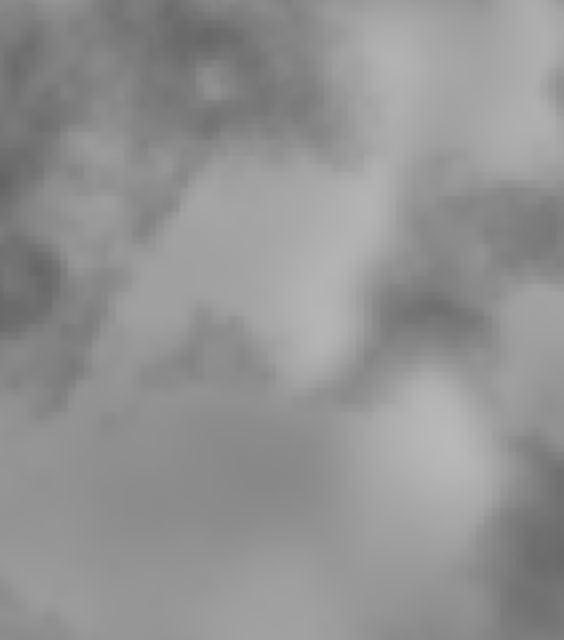
This texture is drawn by a Shadertoy shader. Its source:

```glsl
// Soft grey smoke: broad blurred clouds with pale columns and ragged dark wisps.
// Layers of value noise are summed with soft capsules, then sampled on a
// coarse grid with softened steps, so faint square blocks remain.

const float BASE_TONE     = 0.612;
const float CLOUD_GAIN    = 0.16;   // contrast of the broad clouds
const float COLUMN_GAIN   = 0.095;  // brightness of the pale columns
const float BANK_GAIN     = 0.17;   // depth of the dark bank
const float WISP_GAIN     = 0.15;   // depth of the scattered dark wisps
const float FLOOR_GAIN    = 0.045;  // darkening towards the lower edge
const float GRAIN_GAIN    = 0.07;   // fine detail inside dark parts
const vec2  CLOUD_SCALE   = vec2(4.6, 3.6);
const float WISP_SCALE    = 4.5;
const float GRAIN_SCALE   = 17.0;
const float WARP_SCALE    = 9.0;
const float WARP_SIZE     = 0.07;
const float BLOCKS        = 80.0;   // grid blocks over the canvas height
const float BLOCK_SOFT    = 0.32;   // half width of the step between blocks

const vec2 COLUMN_TOP     = vec2(0.62, 0.90);
const vec2 COLUMN_FOOT    = vec2(0.51, 0.47);
const vec2 PLUME_TOP      = vec2(0.68, 0.37);
const vec2 PLUME_FOOT     = vec2(0.73, 0.26);
const vec2 BANK_START     = vec2(0.27, 0.94);
const vec2 BANK_END       = vec2(0.46, 0.84);

float hash(vec2 cell) {
    vec3 v = fract(vec3(cell.xyx) * 0.1031);
    v += dot(v, v.yzx + 33.33);
    return fract((v.x + v.y) * v.z);
}

// Value noise with quintic blending, from 0 to 1
float noise(vec2 p) {
    vec2 cell = floor(p);
    vec2 f = fract(p);
    f = f * f * f * (f * (f * 6.0 - 15.0) + 10.0);
    float low  = mix(hash(cell), hash(cell + vec2(1, 0)), f.x);
    float high = mix(hash(cell + vec2(0, 1)), hash(cell + vec2(1, 1)), f.x);
    return mix(low, high, f.y);
}

// Four octaves, each turned and shifted, from 0 to 1
float fractalNoise(vec2 p) {
    const mat2 TURN = mat2(0.8, 0.6, -0.6, 0.8);
    float sum = 0.0;
    float weight = 0.533;
    for (int i = 0; i < 4; i++) {
        sum += weight * noise(p);
        p = TURN * p * 2.03 + 17.3;
        weight *= 0.5;
    }
    return sum;
}

// Gaussian falloff around a line segment
float softCapsule(vec2 p, vec2 a, vec2 b, float radius) {
    vec2 ab = b - a;
    float along = clamp(dot(p - a, ab) / dot(ab, ab), 0.0, 1.0);
    float d = length(p - a - ab * along) / radius;
    return exp(-d * d);
}

float smokeTone(vec2 p) {
    vec2 wobble = vec2(noise(p * WARP_SCALE + 5.0), noise(p * WARP_SCALE + 41.0)) - 0.5;
    vec2 softPos = p + wobble * WARP_SIZE * 0.6;

    // Ragged edges for the dark parts only
    vec2 fray = vec2(fractalNoise(p * WARP_SCALE + 73.0),
                     fractalNoise(p * WARP_SCALE + 91.0)) - 0.5;
    vec2 raggedPos = p + fray * WARP_SIZE * 2.6;

    float column = softCapsule(softPos, COLUMN_TOP, COLUMN_FOOT, 0.085);
    float plume  = softCapsule(softPos, PLUME_TOP, PLUME_FOOT, 0.10);
    float pale   = max(column, plume);
    float bank   = softCapsule(raggedPos, BANK_START, BANK_END, 0.095);
    float cloud  = noise(softPos * CLOUD_SCALE + 12.0) - 0.5;

    // Wisps thin out over the pale columns and towards the lower edge
    float wisp = smoothstep(0.48, 0.82, fractalNoise(p * WISP_SCALE + 29.0));
    wisp *= (1.0 - 0.85 * pale) * (1.0 - 0.6 * bank);
    wisp *= mix(0.55, 1.0, smoothstep(0.0, 0.3, p.y));

    float dark  = clamp(bank + wisp, 0.0, 1.0);
    float grain = (fractalNoise(p * GRAIN_SCALE + 57.0) - 0.5) * (0.2 + dark);

    float tone = BASE_TONE + CLOUD_GAIN * cloud * (1.0 - 0.5 * pale);
    tone += COLUMN_GAIN * pale - BANK_GAIN * bank - WISP_GAIN * wisp;
    tone -= FLOOR_GAIN * smoothstep(0.32, 0.0, p.y);
    return clamp(tone + GRAIN_GAIN * grain, 0.34, 0.75);
}

void mainImage(out vec4 fragColor, in vec2 fragCoord) {
    // Softened staircase: flat blocks joined by smooth steps
    vec2 grid = fragCoord / iResolution.y * BLOCKS;
    vec2 stepped = floor(grid) + smoothstep(0.5 - BLOCK_SOFT, 0.5 + BLOCK_SOFT, fract(grid));
    fragColor = vec4(vec3(smokeTone(stepped / BLOCKS)), 1.0);
}
```
